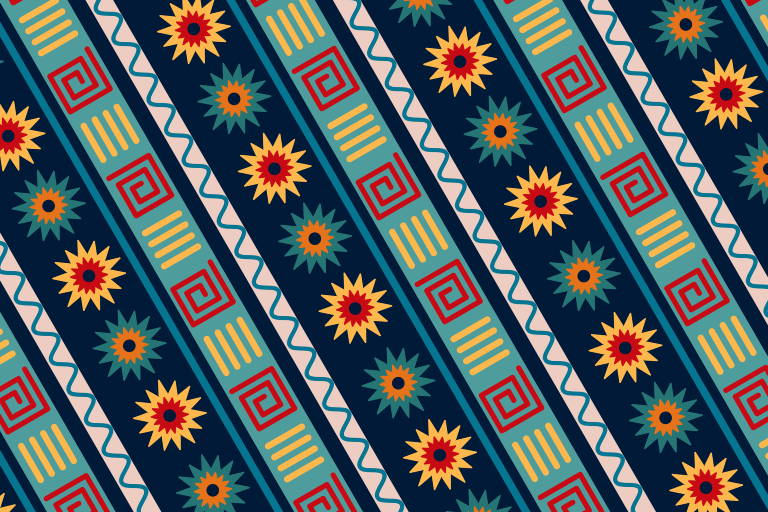
Reproduce this pattern procedurally as a Shadertoy shader.

```glsl
const vec3 NAVY = vec3(0.0, 0.10, 0.22);
const vec3 TEAL = vec3(0.31, 0.61, 0.61);
const vec3 PINE = vec3(0.15, 0.46, 0.46);
const vec3 BLUE = vec3(0.02, 0.46, 0.57);
const vec3 PINK = vec3(0.93, 0.80, 0.76);
const vec3 RED = vec3(0.78, 0.04, 0.08);
const vec3 YELLOW = vec3(0.99, 0.72, 0.30);
const vec3 ORANGE = vec3(0.90, 0.45, 0.10);

// Lay a colour over the base wherever the distance is negative
void paint(inout vec3 base, vec3 ink, float dist) {
    float pixel = 512.0 / iResolution.y;
    base = mix(base, ink, smoothstep(0.6, -0.6, dist / pixel));
}

float segmentDist(vec2 p, vec2 a, vec2 b) {
    vec2 e = b - a;
    return length(p - a - e * clamp(dot(p - a, e) / dot(e, e), 0.0, 1.0));
}

// Fourteen-pointed star with rounded, slightly uneven tips
float starDist(vec2 p, float tip, float valley) {
    float sector = 6.283185 / 14.0;
    float id = round(atan(p.y, p.x) / sector);
    float angle = id * sector;
    p = vec2(dot(p, vec2(cos(angle), sin(angle))),
             abs(dot(p, vec2(-sin(angle), cos(angle)))));
    vec2 a = vec2(tip * (1.0 + 0.04 * sin(mod(id, 14.0) * 2.4)), 0.0);
    vec2 b = valley * vec2(cos(0.5 * sector), sin(0.5 * sector));
    vec2 e = b - a;
    float side = sign(e.y * (p.x - a.x) - e.x * (p.y - a.y));
    return side * segmentDist(p, a, b) - 0.8;
}

// Square spiral winding inwards with shrinking sides
float spiralDist(vec2 p) {
    vec2 corner = vec2(-23.0), heading = vec2(1.0, 0.0);
    float dist = 1e3;
    for (int i = 0; i < 9; i++) {
        float side = 46.0 - 5.1 * float(max(i - 1, 0));
        vec2 next = corner + heading * side;
        dist = min(dist, segmentDist(p, corner, next));
        corner = next;
        heading = vec2(-heading.y, heading.x);
    }
    return dist - 2.6;
}

// Four parallel rounded bars
float barsDist(vec2 p) {
    p.x -= 12.7 * (clamp(floor(p.x / 12.7), -2.0, 1.0) + 0.5);
    p.y -= clamp(p.y, -19.5, 19.5);
    return length(p) - 3.2;
}

void paintFlower(inout vec3 col, vec2 p, bool warm) {
    paint(col, warm ? YELLOW : PINE, starDist(p, 35.5, 20.5));
    paint(col, warm ? RED : ORANGE, starDist(p, 18.0, 11.5));
    paint(col, NAVY, length(p) - 6.3);
}

void mainImage(out vec4 fragColor, in vec2 fragCoord) {
    // The canvas is 512 units tall; y runs downwards
    vec2 pos = 512.0 * vec2(fragCoord.x, iResolution.y - fragCoord.y) / iResolution.y;

    // Slanted frame: across and along the stripes
    float across = mod(dot(pos, vec2(0.8660, -0.5)) + 22.0, 214.2) - 22.0;
    float along = dot(pos, vec2(0.5, 0.8660));

    // Plain stripes
    vec3 col = NAVY;
    paint(col, BLUE, abs(across + 14.5) - 3.8);
    paint(col, TEAL, abs(across - 28.6) - 29.8);
    paint(col, PINK, abs(across - 86.0) - 12.0);

    // Wavy line on the pink stripe
    float phase = 6.283185 * (along - 356.0) * 14.0 / 492.0;
    float wave = across - 87.0 - 8.7 * cos(phase);
    float slope = 1.55 * sin(phase);
    paint(col, BLUE, abs(wave) / sqrt(1.0 + slope * slope) - 2.1);

    // Spirals, every second one turned by a quarter
    float cell = (along - 109.0) / 123.0 + 0.5;
    vec2 p = vec2(across - 28.0, (fract(cell) - 0.5) * 123.0);
    bool even = mod(floor(cell), 2.0) < 0.5;
    paint(col, RED, spiralDist(even ? vec2(p.y, -p.x) : p));

    // Bars between the spirals, alternating direction
    cell -= 0.5;
    p = vec2(across - 28.6, (fract(cell) - 0.5) * 123.0);
    even = mod(floor(cell), 2.0) < 0.5;
    paint(col, YELLOW, barsDist(even ? p : p.yx));

    // Six flowers per length of stripe, with a wider gap before the last
    float run = mod(along - 79.0, 492.0);
    float index = floor(run / 82.0);
    float centre = 43.0 + 80.7 * index + 5.5 * step(4.5, index);
    paintFlower(col, vec2(across - 153.3, run - centre), mod(index, 2.0) < 0.5);

    fragColor = vec4(col, 1.0);
}
```
